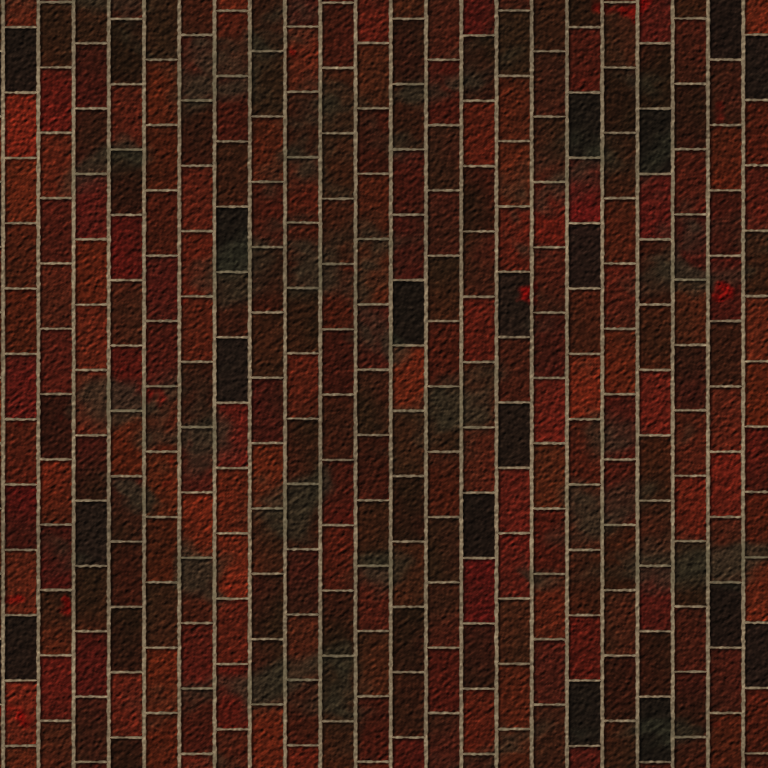
Reproduce this texture procedurally as a Shadertoy shader.

```glsl
// Weathered dark red brick wall with upright bricks, stepped columns and pale mortar.

const vec2 PITCH = vec2(0.04589, 0.08507);   // column width, brick length
const vec2 JOINT = vec2(0.0056, 0.0037);     // mortar widths: upright, level
const vec2 ORIGIN = vec2(0.0040, 0.0293);    // first joint crossing
const float COLUMN_STEP = 0.375;             // rise per column, in bricks
const float ROW_REPEAT = 9.0;                // rows before brick tones recur
const float JOINT_JITTER = 0.012;
const float SHADOW_WIDTH = 0.0045;
const vec2 GRAIN_SCALE = vec2(150.0, 270.0);
const float GRAIN_RELIEF = 1.05;

const vec3 BROWN = vec3(0.145, 0.092, 0.056);
const vec3 RUST = vec3(0.370, 0.130, 0.065);
const vec3 CRIMSON = vec3(0.330, 0.075, 0.065);
const vec3 CHARCOAL = vec3(0.095, 0.080, 0.062);
const vec3 MORTAR_DARK = vec3(0.310, 0.250, 0.185);
const vec3 MORTAR_PALE = vec3(0.540, 0.475, 0.375);
const vec3 GRIME = vec3(0.170, 0.165, 0.120);
const vec3 STAIN = vec3(0.470, 0.035, 0.030);

float hash(vec2 p) {
    vec3 q = fract(vec3(p.xyx) * 0.1031);
    q += dot(q, q.yzx + 33.33);
    return fract((q.x + q.y) * q.z);
}

float noise(vec2 p) {
    vec2 i = floor(p), f = fract(p);
    f = f * f * (3.0 - 2.0 * f);
    return mix(mix(hash(i), hash(i + vec2(1, 0)), f.x),
               mix(hash(i + vec2(0, 1)), hash(i + vec2(1, 1)), f.x), f.y);
}

float fbm(vec2 p) {
    float sum = 0.0, amp = 0.5;
    for (int i = 0; i < 4; i++) {
        sum += amp * noise(p);
        p = mat2(1.6, 1.2, -1.2, 1.6) * p + 17.3;
        amp *= 0.5;
    }
    return sum / 0.9375;
}

// Rough surface height with slanted streaks
float grain(vec2 p) {
    vec2 q = mat2(0.82, -0.57, 0.57, 0.82) * p * GRAIN_SCALE + 400.0;
    return 0.65 * noise(q) + 0.35 * noise(q * 2.1 + 9.0);
}

void mainImage(out vec4 fragColor, in vec2 fragCoord) {
    vec2 uv = fragCoord / iResolution.y;
    float aa = max(0.7 / iResolution.y, 0.0006);

    // Brick layout: each column is shifted by a fixed step
    vec2 grid = (uv - ORIGIN) / PITCH;
    float column = floor(grid.x);
    grid.y -= COLUMN_STEP * column + JOINT_JITTER * (hash(vec2(column, 71.0)) - 0.5);
    vec2 cell = floor(grid), f = fract(grid);
    vec2 id = vec2(cell.x, mod(cell.y, ROW_REPEAT)) + 40.0;

    // Distance into the brick, with ragged edges
    vec2 inset = min(f, 1.0 - f) * PITCH - 0.5 * JOINT;
    float ragged = (noise(uv * 230.0 + 50.0) - 0.5) * 0.0013;
    float depth = min(inset.x, inset.y) + ragged;
    float brickMask = smoothstep(-aa, aa, depth);

    // Relief lit from the upper left
    vec2 lightStep = vec2(-0.0010, 0.0014);
    float relief = grain(uv - lightStep) - grain(uv + lightStep);
    float speck = noise(uv * 340.0 + 90.0);

    // Brick tone and hue
    float patches = fbm(uv * 7.0 + 3.0);
    float tone = hash(id);
    float red = clamp(0.08 + 0.65 * tone + 1.1 * (patches - 0.5), 0.0, 1.0);
    vec3 brick = mix(BROWN, mix(RUST, CRIMSON, hash(id + 23.0)), red);
    brick = mix(brick, CHARCOAL, 0.85 * step(0.94, hash(id + 57.0)));
    brick *= 0.88 + 0.24 * hash(id + 91.0);

    // Greenish smears and small red stains
    float smear = fbm(uv * vec2(9.0, 13.0) + 61.0 + 1.2 * patches);
    float grime = smoothstep(0.57, 0.78, smear);
    brick = mix(brick, GRIME, 0.65 * grime);
    float blot = smoothstep(0.76, 0.86, fbm(uv * 13.0 + 130.0));
    brick = mix(brick, STAIN, 0.75 * blot);
    brick *= max(0.25, 1.0 + GRAIN_RELIEF * relief) * (0.86 + 0.28 * speck);

    // Shadow cast by the mortar on the left and top of each brick
    float lit = min(f.x * PITCH.x - 0.5 * JOINT.x, (1.0 - f.y) * PITCH.y - 0.5 * JOINT.y);
    brick *= mix(0.48, 1.0, smoothstep(0.0, SHADOW_WIDTH, lit));

    // Mortar: sandy, rounded toward its edges, dulled by grime
    float crown = smoothstep(0.0, 0.0019, -depth);
    vec3 mortar = mix(MORTAR_DARK, MORTAR_PALE, clamp(0.25 + 0.55 * crown + 0.6 * (speck - 0.5), 0.0, 1.0));
    mortar *= (0.82 + 0.36 * patches) * (1.0 + 0.35 * relief);
    mortar = mix(mortar, GRIME * 1.8, 0.35 * grime);

    fragColor = vec4(mix(mortar, brick, brickMask), 1.0);
}
```
